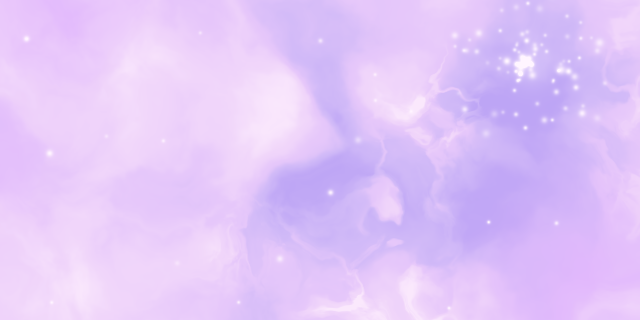
A Shadertoy shader for this background:

```glsl
// Pastel nebula: warped value noise and broad soft glows set a cloud density,
// which is coloured by a violet-to-blush ramp. Ridged noise adds bright wisps;
// hashed cells scatter stars and a loop gathers a dense star cluster.

const vec3 DEEP   = vec3(0.740, 0.645, 0.960);
const vec3 VIOLET = vec3(0.815, 0.725, 0.970);
const vec3 LILAC  = vec3(0.900, 0.780, 0.980);
const vec3 BLUSH  = vec3(0.940, 0.835, 0.980);
const vec3 PALE   = vec3(0.980, 0.910, 0.990);
const vec3 ORCHID = vec3(0.885, 0.715, 0.990);
const vec3 STAR   = vec3(1.000, 0.960, 1.000);

const float BASE_DENSITY = 0.66;
const float CLOUD_CONTRAST = 0.75;
const float WARP = 0.36;
const float STAR_CELL = 0.12;
const float STAR_CHANCE = 0.15;
const int CLUSTER_STARS = 85;
const vec2 CLUSTER_CENTER = vec2(1.66, 0.80);
const float CLUSTER_RADIUS = 0.27;

float hash(vec2 cell) {
    uvec2 u = uvec2(ivec2(floor(cell)) + 4096);
    uint h = u.x * 1597334677u ^ u.y * 3812015801u;
    h = (h ^ (h >> 16)) * 2246822519u;
    h = (h ^ (h >> 13)) * 3266489917u;
    return float((h ^ (h >> 16)) & 65535u) / 65535.0;
}

float noise(vec2 p) {
    vec2 i = floor(p), f = fract(p);
    f = f * f * f * (f * (6.0 * f - 15.0) + 10.0);
    return mix(mix(hash(i), hash(i + vec2(1, 0)), f.x),
               mix(hash(i + vec2(0, 1)), hash(i + vec2(1, 1)), f.x), f.y);
}

float fbm(vec2 p) {
    float sum = 0.0, amp = 0.5;
    for (int i = 0; i < 5; i++) {
        sum += amp * noise(p);
        p = mat2(1.6, 1.2, -1.2, 1.6) * p + 7.3;
        amp *= 0.48;
    }
    return sum;
}

float glow(vec2 p, vec2 center, vec2 radii) {
    vec2 d = (p - center) / radii;
    return exp(-dot(d, d));
}

// Cloud shelf that narrows to a tip on its right side
float shelf(vec2 p, vec2 tip) {
    float t = max(tip.x - p.x, 0.0);
    float top = tip.y + 0.01 + 2.6 * pow(t, 1.5);
    float bottom = tip.y - 0.01 - 0.25 * t;
    float soft = 0.015 + 0.16 * t;
    float body = smoothstep(-soft, soft, top - p.y) * smoothstep(-soft, soft, p.y - bottom);
    return body * smoothstep(0.0, 0.06, t) * smoothstep(0.55, 0.12, t);
}

// Bright curled filaments with small puffs, kept to a few regions
float wisps(vec2 p, vec2 q) {
    float ridge = 1.0 - abs(2.0 * fbm(q * 5.0 + 3.7) - 0.95);
    float strand = smoothstep(0.84, 1.0, ridge);
    float puff = smoothstep(0.44, 0.70, fbm(q * 9.0 + 11.0));
    float spine = 1.33 + 0.09 * sin(5.0 * p.y + 3.4);
    float column = exp(-pow((p.x - spine) / 0.15, 2.0)) * smoothstep(0.90, 0.70, p.y);
    float region = column + 0.8 * glow(p, vec2(0.80, 0.23), vec2(0.17, 0.11))
                 + 0.8 * glow(p, vec2(1.06, 0.04), vec2(0.12, 0.10))
                 + 0.8 * glow(p, vec2(1.97, 0.60), vec2(0.12, 0.35));
    return min(region, 1.0) * (0.34 * strand + 0.34 * puff);
}

float density(vec2 p, vec2 q) {
    float d = BASE_DENSITY + CLOUD_CONTRAST * (fbm(q * 4.0) - 0.47);
    d += 0.22 * glow(p, vec2(0.42, 0.70), vec2(0.16, 0.40));
    d += 0.20 * glow(p, vec2(0.30, 0.08), vec2(0.40, 0.16));
    d += 0.16 * glow(p, vec2(1.33, 0.90), vec2(0.12, 0.25));
    d -= 0.46 * glow(q, vec2(1.10, 0.38), vec2(0.36, 0.23));
    d -= 0.32 * glow(q, vec2(0.98, 0.80), vec2(0.14, 0.25));
    d -= 0.74 * glow(q, vec2(1.67, 0.78), vec2(0.23, 0.34));
    d -= 0.34 * glow(q, vec2(1.60, 0.30), vec2(0.26, 0.28));
    d -= 0.26 * glow(q, vec2(0.80, 0.02), vec2(0.28, 0.13));
    return d + 0.32 * shelf(mix(p, q, 0.35), vec2(1.10, 0.54)) + wisps(p, q);
}

vec3 cloudColor(float d) {
    vec3 c = mix(DEEP, VIOLET, smoothstep(-0.05, 0.30, d));
    c = mix(c, LILAC, smoothstep(0.25, 0.58, d));
    c = mix(c, BLUSH, smoothstep(0.56, 0.80, d));
    return mix(c, PALE, smoothstep(0.78, 1.08, d));
}

float starSpot(vec2 offset, float radius) {
    float r = length(offset) / radius;
    return exp(-r * r) + 0.12 * exp(-0.3 * r * r);
}

float fieldStars(vec2 p) {
    vec2 cell = floor(p / STAR_CELL);
    vec2 jitter = 0.2 + 0.6 * vec2(hash(cell + 31.0), hash(cell + 67.0));
    float size = mix(0.005, 0.013, pow(hash(cell + 103.0), 3.0));
    float present = step(hash(cell + 151.0), STAR_CHANCE);
    float shine = mix(0.4, 1.0, hash(cell + 181.0));
    return present * shine * starSpot(p - (cell + jitter) * STAR_CELL, size);
}

float clusterStars(vec2 p) {
    float sum = 0.30 * glow(p, CLUSTER_CENTER, vec2(0.07));
    for (int i = 0; i < CLUSTER_STARS; i++) {
        float k = float(i);
        float angle = 6.2832 * hash(vec2(k, 211.0));
        float reach = CLUSTER_RADIUS * pow(hash(vec2(k, 223.0)), 1.1);
        float size = mix(0.005, 0.013, pow(hash(vec2(k, 239.0)), 2.5));
        vec2 center = CLUSTER_CENTER + reach * vec2(cos(angle), sin(angle));
        sum += mix(0.25, 0.85, hash(vec2(k, 251.0))) * starSpot(p - center, size);
    }
    return sum;
}

void mainImage(out vec4 fragColor, in vec2 fragCoord) {
    vec2 p = fragCoord / iResolution.y;
    vec2 q = p + WARP * (vec2(fbm(p * 3.5 + 1.7), fbm(p * 3.5 + 9.2)) - 0.47);
    float d = density(p, q);
    vec3 color = cloudColor(d);
    float tint = glow(q, vec2(0.12, 1.00), vec2(0.45, 0.20))
               + glow(q, vec2(1.85, 0.14), vec2(0.30, 0.26))
               + 0.6 * glow(q, vec2(0.02, 0.45), vec2(0.18, 0.35));
    color = mix(color, ORCHID, 0.85 * min(tint, 1.0) * smoothstep(1.1, 0.5, d));
    color = mix(color, STAR, min(fieldStars(p) + clusterStars(p), 1.0));
    fragColor = vec4(color, 1.0);
}
```
